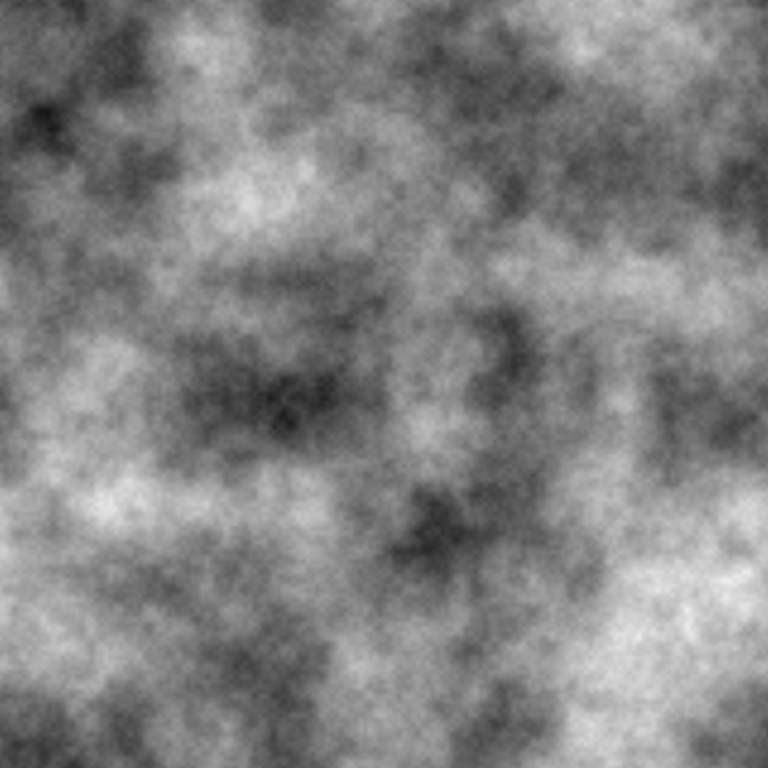
This texture is drawn by a WebGL 1 fragment shader. Its source:

```glsl
precision highp float;

uniform vec2 u_resolution;

const float TAU = 6.2831853;

// Tone
const float MEAN_GREY = 0.508;

// Broad clouds: sines with whole wave numbers
const int MAX_WAVE = 5;
const float WAVE_AMPLITUDE = 0.055;
const float WAVE_FALLOFF = 0.10;
const float WAVE_SEED = 41.0;

// Fine mottling: wrapped lattice noise
const int OCTAVES = 5;
const float BASE_CELLS = 10.0;
const float DETAIL_AMPLITUDE = 0.30;
const float DETAIL_GAIN = 0.67;
const vec2 OCTAVE_SHIFT = vec2(0.37, 0.61);
const float OCTAVE_SEED = 19.7;

float hash(vec2 p) {
  vec3 q = fract(p.xyx * 0.1031);
  q += dot(q, q.yzx + 33.33);
  return fract((q.x + q.y) * q.z);
}

// Value noise centred on zero, repeating every "cells" units
float wrappedNoise(vec2 p, float cells, float seed) {
  vec2 cell = floor(p);
  vec2 f = p - cell;
  vec2 blend = f * f * (3.0 - 2.0 * f);
  vec2 low = mod(cell, cells);
  vec2 high = mod(cell + 1.0, cells);
  float bottom = mix(hash(low + seed), hash(vec2(high.x, low.y) + seed), blend.x);
  float top = mix(hash(vec2(low.x, high.y) + seed), hash(high + seed), blend.x);
  return mix(bottom, top, blend.y) - 0.5;
}

// Sum of randomly phased waves over half of the wave-number plane
float broadClouds(vec2 uv) {
  float sum = 0.0;
  for (int y = 0; y <= MAX_WAVE; y++) {
    for (int x = -MAX_WAVE; x <= MAX_WAVE; x++) {
      if (y == 0 && x <= 0) continue;
      vec2 wave = vec2(float(x), float(y));
      float phase = hash(wave + WAVE_SEED);
      sum += exp(-WAVE_FALLOFF * dot(wave, wave)) * sin(TAU * (dot(wave, uv) + phase));
    }
  }
  return WAVE_AMPLITUDE * sum;
}

float fineMottling(vec2 uv) {
  float sum = 0.0;
  float cells = BASE_CELLS;
  float amplitude = DETAIL_AMPLITUDE;
  for (int i = 0; i < OCTAVES; i++) {
    float octave = float(i) + 1.0;
    sum += amplitude * wrappedNoise(uv * cells + OCTAVE_SHIFT * octave, cells, OCTAVE_SEED * octave);
    cells *= 2.0;
    amplitude *= DETAIL_GAIN;
  }
  return sum;
}

void main() {
  vec2 uv = gl_FragCoord.xy / u_resolution;
  float grey = MEAN_GREY + broadClouds(uv) + fineMottling(uv);
  gl_FragColor = vec4(vec3(clamp(grey, 0.0, 1.0)), 1.0);
}
```
